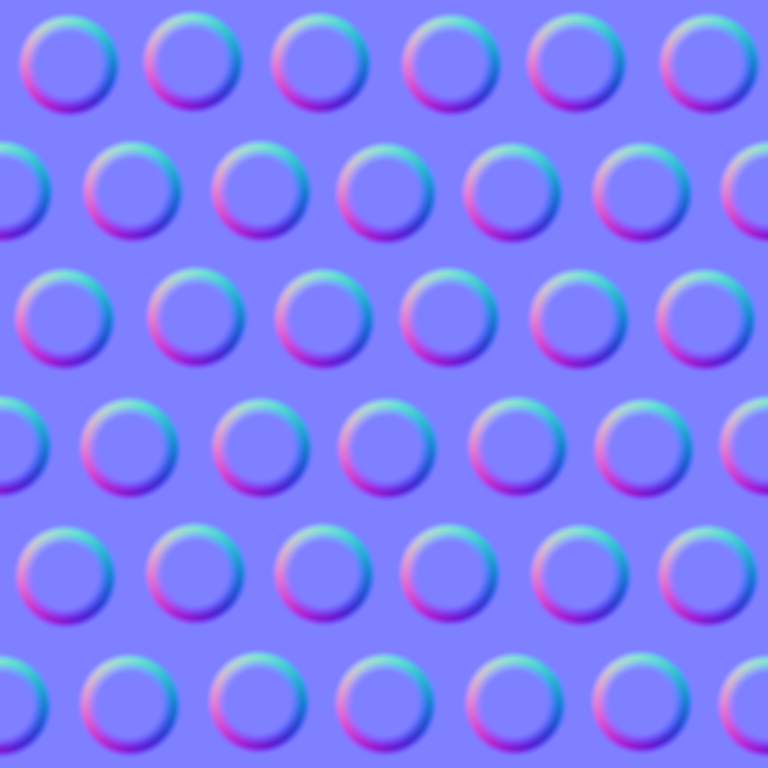
Give the GLSL for this texture map, as a WebGL 1 fragment shader.

```glsl
precision highp float;

// Tangent-space normal map of round studs: six staggered rows of six.
// Each cell holds one slightly displaced stud; a soft ring-shaped slope
// profile tilts the normal along the radial direction.

uniform vec2 u_resolution;

// Two random values in 0..1 for one cell
vec2 hash2(vec2 cell) {
    vec2 h = vec2(dot(cell, vec2(127.1, 311.7)), dot(cell, vec2(269.5, 183.3)));
    return fract(sin(h) * 43758.545);
}

// Steepness of the stud's flank: gentle inside, tighter at the outer rim
float flankSlope(float radius) {
    float inner = smoothstep(0.235, 0.355, radius);
    float outer = 1.0 - smoothstep(0.345, 0.422, radius);
    return 0.8 * inner * outer;
}

void main() {
    vec2 p = gl_FragCoord.xy / u_resolution * 6.0;

    // Stagger: even rows shift by half a cell
    p.x += 0.5 * (1.0 - mod(floor(p.y), 2.0));

    // Wrapped cell index keeps the displacement periodic
    vec2 cell = mod(floor(p), 6.0);
    vec2 jitter = (hash2(cell) - 0.5) * vec2(0.044, 0.034);
    vec2 center = vec2(0.522, 0.504) + jitter;

    // Radial tilt, with the red axis pointing inward
    vec2 offset = fract(p) - center;
    float radius = length(offset);
    vec2 radial = offset / max(radius, 0.0001);
    vec2 tilt = flankSlope(radius) * radial * vec2(-1.0, 1.0);
    vec3 normal = vec3(tilt, sqrt(1.0 - dot(tilt, tilt)));

    // Pack the normal into a colour
    vec3 color = normal * 0.5 + vec3(0.497, 0.5, 0.5);
    gl_FragColor = vec4(color, 1.0);
}
```
